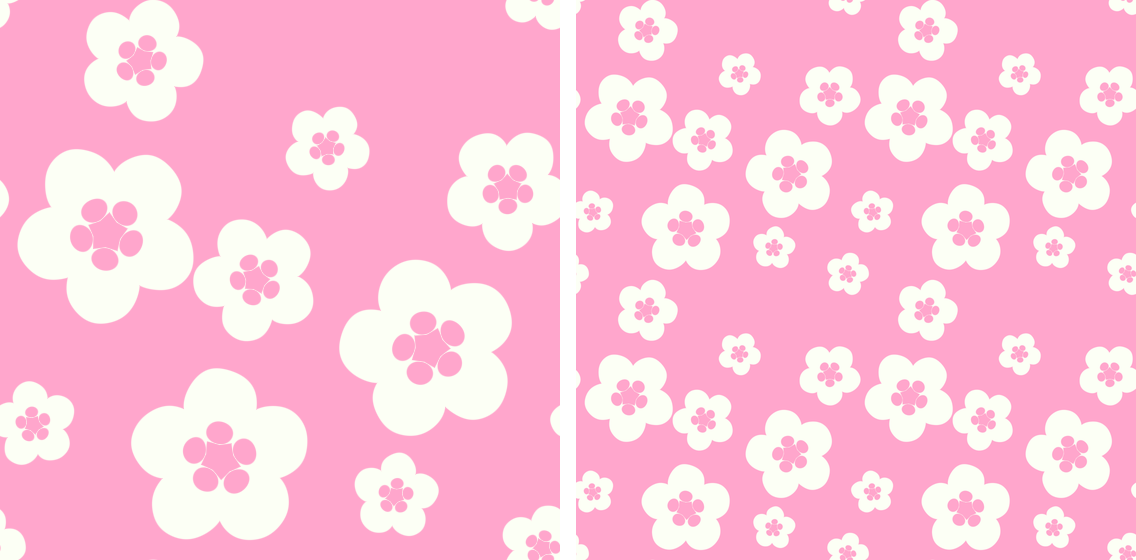
Left: one tile. Right: repeated 2 by 2.
A WebGL 2 fragment shader for this pattern:

```glsl
#version 300 es
precision highp float;
// Cream five-petal blossoms in three sizes, scattered on flat pink.
// Ten flowers sit on a jittered lattice that wraps around the canvas;
// each is a distance function folded into one fifth of a turn.

uniform vec2 u_resolution;
out vec4 fragColor;

const float TAU = 6.2831853;
const vec3 PINK = vec3(1.0, 0.65, 0.80);
const vec3 CREAM = vec3(0.99, 1.0, 0.96);

// Fold the plane into one petal: x runs along its axis, y across it.
vec2 foldPetal(vec2 p, float tilt) {
  float sector = TAU / 5.0;
  float a = atan(p.y, p.x) - tilt;
  a = abs(a - sector * floor(a / sector + 0.5));
  return length(p) * vec2(cos(a), sin(a));
}

// Five round petals joined by a disc; the tips reach radius 1.
float petals(vec2 q) {
  return min(length(q - vec2(0.597, 0.0)) - 0.403, length(q) - 0.5);
}

// Five ovals around a small star.
float flowerCentre(vec2 q) {
  float oval = (length((q - vec2(0.29, 0.0)) / vec2(0.125, 0.148)) - 1.0) * 0.135;
  float star = (q.x - 0.21 * q.y - 0.157) / 1.02;
  return min(oval, star);
}

// Smooth coverage of a shape from its distance in canvas units.
float coverage(float d) {
  float soft = max(0.0015, 0.75 / u_resolution.y);
  return 1.0 - smoothstep(-soft, soft, d);
}

void main() {
  vec2 uv = gl_FragCoord.xy / u_resolution;
  float cream = 0.0;

  for (int i = 0; i < 10; i++) {
    float n = float(i);
    int kind = i % 4;
    float radius = kind == 0 ? 0.162 : kind == 1 ? 0.112 : 0.0775;

    // Smaller flowers stray further from their lattice point.
    float stray = 0.35 * (0.2 - radius);
    vec2 spot = vec2(0.38, 0.18) + n * vec2(0.1, 0.3)
              + stray * vec2(cos(2.4 * n), sin(2.4 * n));
    vec2 p = (fract(uv - spot + 0.5) - 0.5) / radius;

    // A slight wobble gives the outline a hand-cut look.
    p += 0.009 * sin(p.yx * 6.0 + n) + 0.004 * sin(p.yx * 13.0 - n);
    vec2 q = foldPetal(p, TAU / 4.0 + 0.38 * n);

    float flower = coverage(petals(q) * radius)
                 * (1.0 - coverage(flowerCentre(q) * radius));
    cream = max(cream, flower);
  }

  fragColor = vec4(mix(PINK, CREAM, cream), 1.0);
}
```
